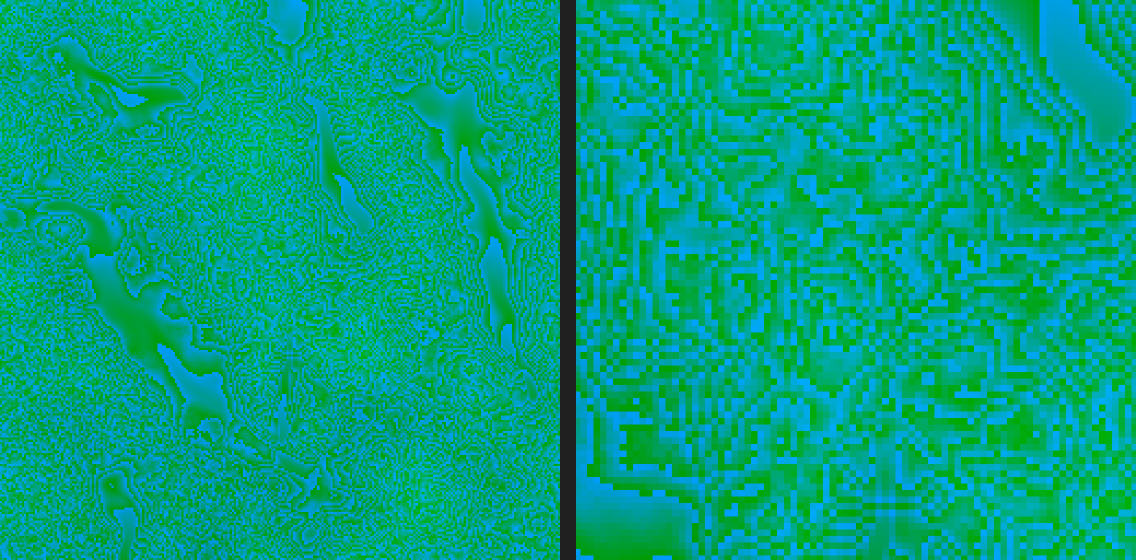
Left: the whole. Right: its middle third, enlarged.
Reproduce this texture procedurally as a Shadertoy shader.

```glsl
// Draws a coarse grid of terrain heights coded as colour: the whole part of
// the height goes to green, the fraction wraps through blue. Slopes alias into
// fine maze-like grain, while flat winding valleys keep smooth gradients.

const float CELLS = 256.0;          // grid cells across the canvas
const float BASE_LEVEL = 156.0;     // height of the valley floors
const float GREEN_SCALE = 255.0;    // whole levels in the green range
const float SIDE_SLOPE = 95.0;      // levels per canvas width on valley sides
const float HILL_LIMIT = 24.0;      // levels where the hills level off
const float FLOOR_WIDTH = 0.006;    // half width of a flat valley floor
const float FLOOR_DROP = 7.0;       // fall of the floors along the canvas
const float RELIEF = 18.0;          // height of the broadest hill noise
const float GRAIN = 0.55;           // height jitter of single cells

// Valleys as straight courses, from xy to zw, bent later by noise
const int VALLEYS = 6;
const vec4 COURSES[VALLEYS] = vec4[VALLEYS](
    vec4(0.52, 1.05, 0.65, 0.60),
    vec4(0.78, 1.04, 0.93, 0.30),
    vec4(0.10, 0.62, 0.58, 0.03),
    vec4(0.22, 0.16, 0.28, -0.05),
    vec4(0.48, 0.20, 0.55, 0.31),
    vec4(0.12, 0.87, 0.30, 0.85));

float hash(vec2 p) {
    uvec2 q = uvec2(ivec2(floor(p)) + 4096);
    uint h = q.x * 1597334677u ^ q.y * 3812015801u;
    h = (h ^ (h >> 15)) * 2246822519u;
    h ^= h >> 13;
    return float(h & 65535u) / 65536.0;
}

float noise(vec2 p) {
    vec2 i = floor(p);
    vec2 f = p - i;
    f = f * f * (3.0 - 2.0 * f);
    float low = mix(hash(i), hash(i + vec2(1, 0)), f.x);
    float high = mix(hash(i + vec2(0, 1)), hash(i + vec2(1, 1)), f.x);
    return mix(low, high, f.y);
}

vec2 noisePair(vec2 p) {
    return vec2(noise(p), noise(p + 57.3)) - 0.5;
}

// Hills and gullies: turned octaves with falling height
float hills(vec2 p) {
    const mat2 turn = mat2(0.8, 0.6, -0.6, 0.8);
    float sum = 0.0;
    float amplitude = RELIEF;
    p *= 8.0;
    for (int i = 0; i < 4; i++) {
        sum += amplitude * (noise(p) - 0.5);
        p = turn * p * 2.6 + 11.7;
        amplitude *= 0.3;
    }
    return sum;
}

float segmentDistance(vec2 p, vec2 a, vec2 b) {
    vec2 along = b - a;
    float t = clamp(dot(p - a, along) / dot(along, along), 0.0, 1.0);
    return length(p - a - along * t);
}

// Distance to the nearest winding valley floor
float valleyDistance(vec2 p) {
    vec2 bent = p + 0.11 * noisePair(p * 7.0) + 0.04 * noisePair(p * 21.0);
    float d = 1.0;
    for (int i = 0; i < VALLEYS; i++) {
        d = min(d, segmentDistance(bent, COURSES[i].xy, COURSES[i].zw));
    }
    // Stretches where the floor narrows and is lost in the slopes
    float narrowing = 0.03 * smoothstep(0.55, 0.8, noise(p * 9.0 + 31.0));
    return max(d + narrowing - FLOOR_WIDTH, 0.0);
}

float terrain(vec2 p) {
    float d = valleyDistance(p);
    float side = SIDE_SLOPE * d * d / (d + 0.025);
    float rise = HILL_LIMIT * (1.0 - exp(-side / HILL_LIMIT));
    float rugged = smoothstep(0.0, 0.09, d);
    float roughness = mix(0.5, 1.0, smoothstep(0.3, 0.65, noise(p * 3.0 + 5.0)));
    float jitter = GRAIN * roughness * (hash(p * CELLS + 700.0) - 0.5);
    return BASE_LEVEL + FLOOR_DROP * (p.y + 0.4 * p.x) + rise
         + rugged * (hills(p) + jitter) - 0.5 * FLOOR_DROP;
}

vec3 heightColor(float height) {
    return vec3(0.0, floor(height) / GREEN_SCALE, fract(height));
}

void mainImage(out vec4 fragColor, in vec2 fragCoord) {
    // Average four samples so that cell edges stay smooth at any size
    vec3 color = vec3(0.0);
    for (int i = 0; i < 4; i++) {
        vec2 offset = 0.5 * vec2(i & 1, i >> 1) - 0.25;
        vec2 uv = (fragCoord + offset) / iResolution.xy;
        vec2 cellCenter = (floor(uv * CELLS) + 0.5) / CELLS;
        color += 0.25 * heightColor(terrain(cellCenter));
    }
    fragColor = vec4(color, 1.0);
}
```
